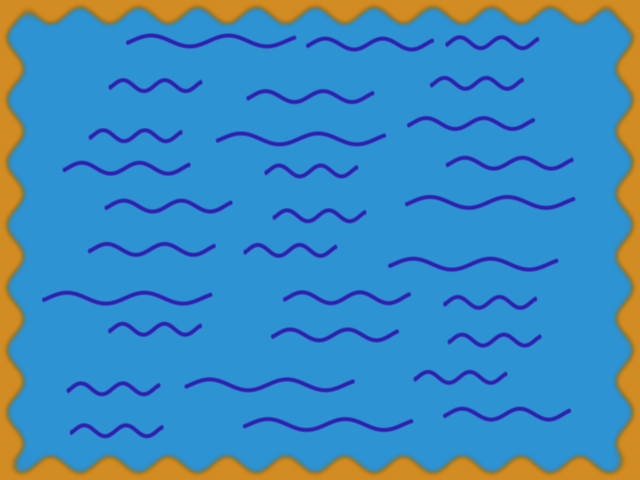
Give the GLSL for this pattern, as a Shadertoy shader.

```glsl
// Blue water with scattered violet ripples inside a scalloped ochre frame.
// Ripples are short sine strokes set in jittered rows with random gaps;
// the frame is a smooth union of four wavy edges. Units: canvas height = 1.

const float TAU = 6.2831853;

// Sine-free hash of a 2D key, result in 0..1
float hash(vec2 key) {
    vec3 q = fract(key.xyx * vec3(0.1031, 0.1030, 0.0973));
    q += dot(q, q.yzx + 33.33);
    return fract((q.x + q.y) * q.z);
}

// Smooth maximum, rounds the corner where two edges meet
float smoothMax(float a, float b, float k) {
    float h = max(k - abs(a - b), 0.0) / k;
    return max(a, b) + 0.25 * h * h * k;
}

// Three ripple sizes, spread evenly by the golden ratio
float rippleWavelength(float index) {
    float pick = fract(index * 0.618 + 0.3);
    return pick < 0.39 ? 0.087 : (pick < 0.77 ? 0.120 : 0.161);
}

// Distance to a sine stroke that starts at the origin
float rippleDistance(vec2 p, float wavelength, float len) {
    float k = TAU / wavelength;
    float x = clamp(p.x, 0.0, len);
    float phase = k * x - 0.3;
    float slope = 0.0113 * k * cos(phase);
    float dy = (p.y - 0.0113 * sin(phase)) / sqrt(1.0 + slope * slope);
    return length(vec2(p.x - x, dy));
}

// Nearest ripple: ten rows of three, with the free space shared at random
float ripplesDistance(vec2 p) {
    float nearest = 1.0;
    for (float row = 0.0; row < 10.0; row++) {
        float slack = 1.2, weights = 0.0;
        for (float i = 0.0; i < 4.0; i++) {
            weights += 0.15 + hash(vec2(i, row + 7.0));
            if (i < 3.0) slack -= 2.15 * rippleWavelength(row * 3.0 + i);
        }
        float x = 0.067;
        for (float i = 0.0; i < 3.0; i++) {
            float wavelength = rippleWavelength(row * 3.0 + i);
            float len = 2.15 * wavelength;
            x += slack * (0.15 + hash(vec2(i, row + 7.0))) / weights;
            float y = 0.118 + 0.088 * row + 0.048 * (hash(vec2(i + 20.0, row)) - 0.5);
            nearest = min(nearest, rippleDistance(p - vec2(x, y), wavelength, len));
            x += len;
        }
    }
    return nearest;
}

// Signed distance to the scalloped frame, positive inside the frame
float frameDistance(vec2 p, vec2 size) {
    vec2 scallop = 0.0165 * cos(TAU * (p.yx - vec2(0.922, 0.167)) / vec2(0.1302, 0.1225));
    vec2 slope = 0.0165 * TAU / vec2(0.1302, 0.1225)
               * sin(TAU * (p.yx - vec2(0.922, 0.167)) / vec2(0.1302, 0.1225));
    vec2 edge = abs(p - 0.5 * size) - 0.5 * size + 0.0325 - scallop;
    edge /= sqrt(1.0 + slope * slope);
    return smoothMax(edge.x, edge.y, 0.035);
}

void mainImage(out vec4 fragColor, in vec2 fragCoord) {
    vec2 p = fragCoord / iResolution.y;
    vec2 size = vec2(iResolution.x / iResolution.y, 1.0);
    vec3 water = vec3(0.18, 0.575, 0.825);
    vec3 violet = vec3(0.19, 0.12, 0.68);
    vec3 ochre = vec3(0.825, 0.55, 0.14);

    // Soft ripple strokes on the water
    float stroke = 1.0 - smoothstep(0.0014, 0.0068, ripplesDistance(p));
    vec3 color = mix(water, violet, stroke);

    // Frame with a blurred, slightly darker olive rim
    float d = frameDistance(p, size);
    color = mix(color, ochre, smoothstep(-0.008, 0.007, d));
    float rim = exp(-pow((d - 0.001) / 0.006, 2.0));
    color -= rim * vec3(0.06, 0.07, 0.11);

    fragColor = vec4(color, 1.0);
}
```
